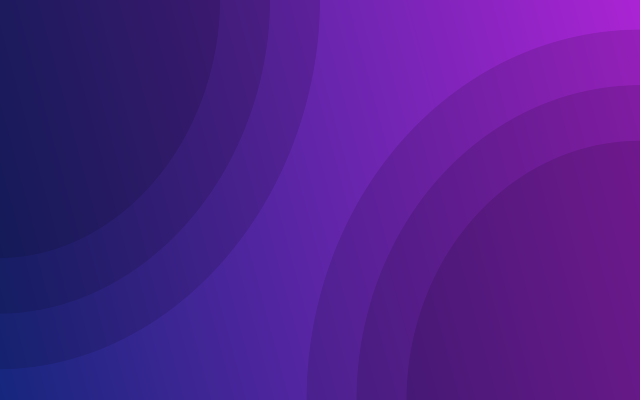
Write a Shadertoy shader that draws this background.

```glsl
// Radius-like measure of a slightly flattened quarter ellipse; 1.0 on its rim.
float cornerRadius(vec2 offset, vec2 radii, float power) {
    vec2 q = max(abs(offset) / radii, vec2(1e-4));
    return pow(pow(q.x, power) + pow(q.y, power), 1.0 / power);
}

// Coverage of the shape, softened over about one pixel.
float cornerMask(vec2 offset, vec2 radii, float power) {
    float d = (cornerRadius(offset, radii, power) - 1.0) * radii.y;
    float soft = 0.6 / iResolution.y;
    return 1.0 - smoothstep(-soft, soft, d);
}

void mainImage(out vec4 fragColor, in vec2 fragCoord) {
    vec2 uv = fragCoord / iResolution.xy;

    // Tilted gradient from deep blue to magenta
    vec2 axis = vec2(1.6 * cos(radians(15.0)), sin(radians(15.0)));
    float blend = dot(uv, axis) / (axis.x + axis.y);
    vec3 deepBlue = vec3(0.085, 0.150, 0.490);
    vec3 magenta = vec3(0.670, 0.140, 0.830);
    vec3 color = mix(deepBlue, magenta, blend);

    // Nested translucent shadows in two opposite corners
    const float shade = 0.12;
    for (int i = 0; i < 3; i++) {
        vec2 inset = float(i) * vec2(0.0781, 0.1389);
        float topLeft = cornerMask(uv - vec2(0.0, 1.0), vec2(0.5, 0.923) - inset, 1.96);
        float bottomRight = cornerMask(uv - vec2(1.0, 0.0), vec2(0.521, 0.926) - inset, 2.0);
        color *= (1.0 - shade * topLeft) * (1.0 - shade * bottomRight);
    }

    fragColor = vec4(color, 1.0);
}
```
